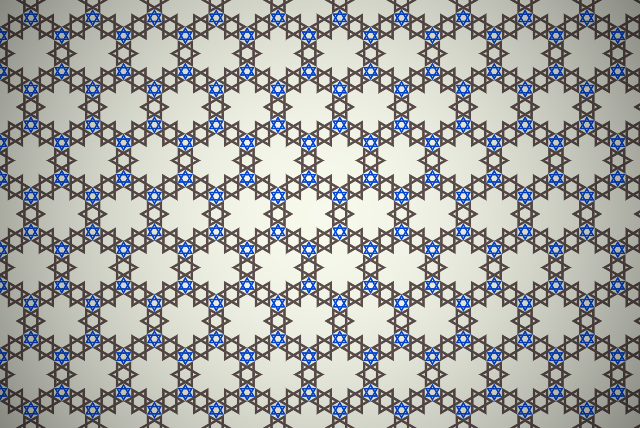
Give the GLSL for this pattern, as a WebGL 2 fragment shader.

```glsl
#version 300 es
precision highp float;

uniform vec2 u_resolution;
out vec4 fragColor;

const float SQRT3 = 1.7320508;
const float EDGES_PER_HEIGHT = 12.0;  // four vertical periods of three edges

const vec3 PAPER = vec3(0.965, 0.975, 0.920);
const vec3 BROWN = vec3(0.365, 0.310, 0.300);
const vec3 BLUE = vec3(0.020, 0.280, 0.840);

// Mitred distance to an upward triangle with the given circumradius
float triangleDistance(vec2 p, float radius) {
  float sides = abs(p.x) * SQRT3 * 0.5 + p.y * 0.5;
  return max(sides, -p.y) - radius * 0.5;
}

// Band of the given width lying just inside a shape
float innerBand(float d, float width) {
  return abs(d + width * 0.5) - width * 0.5;
}

// Two overlaid triangle outlines, with tips at top and bottom
float starDistance(vec2 p, float radius, float width) {
  float up = innerBand(triangleDistance(p, radius), width);
  float down = innerBand(triangleDistance(vec2(p.x, -p.y), radius), width);
  return min(up, down);
}

// Position relative to the nearest hexagon centre, for unit edges
vec2 hexLocal(vec2 p) {
  vec2 period = vec2(SQRT3, 3.0);
  vec2 a = mod(p + period * 0.5, period) - period * 0.5;
  vec2 b = mod(p, period) - period * 0.5;
  return dot(a, a) < dot(b, b) ? a : b;
}

float coverage(float d, float pixel) {
  return 1.0 - smoothstep(-0.5 * pixel, 0.5 * pixel, d);
}

// Radial darkening, measured in canvas heights
float vignette(vec2 fromCentre, float strength) {
  return 1.0 - strength * dot(fromCentre, fromCentre);
}

void main() {
  vec2 uv = gl_FragCoord.xy / u_resolution.y;
  float pixel = EDGES_PER_HEIGHT / u_resolution.y;

  // Mirror symmetry leaves one quadrant of the hexagon
  vec2 q = abs(hexLocal(uv * EDGES_PER_HEIGHT));

  // Large stars on edge midpoints, turned so tips point sideways
  float largeRadius = SQRT3 * 0.25;
  float largeWidth = 0.070;
  vec2 sideEdge = q - vec2(SQRT3 * 0.5, 0.0);
  vec2 slopedEdge = q - vec2(SQRT3 * 0.25, 0.75);
  float large = min(starDistance(sideEdge.yx, largeRadius, largeWidth),
                    starDistance(slopedEdge.yx, largeRadius, largeWidth));

  // Small stars on the corners
  float smallRadius = 0.25;
  float smallWidth = 0.046;
  vec2 topCorner = q - vec2(0.0, 1.0);
  vec2 sideCorner = q - vec2(SQRT3 * 0.5, 0.5);
  float small = min(starDistance(topCorner, smallRadius, smallWidth),
                    starDistance(sideCorner, smallRadius, smallWidth));

  // Colour and shading
  vec3 color = mix(PAPER, BROWN, coverage(large, pixel));
  color = mix(color, BLUE, coverage(small, pixel));
  vec2 centre = 0.5 * u_resolution / u_resolution.y;
  color *= vignette(uv - centre, 0.56);

  fragColor = vec4(color, 1.0);
}
```
